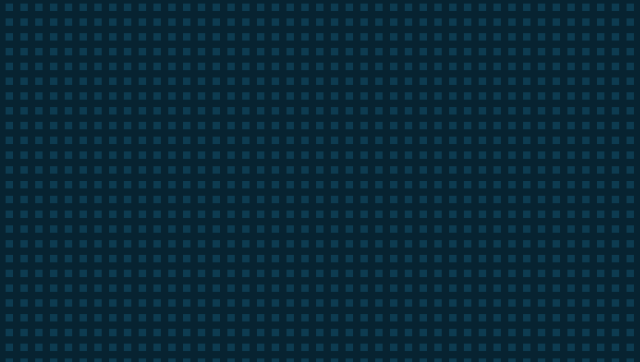
Give the GLSL for this pattern, as a WebGL 1 fragment shader.

```glsl
precision mediump float;
// Draws a regular grid of small muted-blue squares on a dark navy ground.

uniform vec2 u_resolution;

const float CELLS_ACROSS = 43.29;               // grid pitches per canvas width
const vec2  GRID_CENTER  = vec2(-0.015, -0.25); // a square's centre, in cells from mid-canvas
const float SQUARE_SIDE  = 0.5;                 // side length, in cells
const vec3  GROUND_COLOR = vec3(0.028, 0.138, 0.193);
const vec3  SQUARE_COLOR = vec3(0.050, 0.232, 0.314);

// Antialiased coverage of an axis-aligned square centred on the origin.
float squareCoverage(vec2 p, float side, float pixel) {
    vec2 inside = clamp((0.5 * side - abs(p)) / pixel + 0.5, 0.0, 1.0);
    return inside.x * inside.y;
}

void main() {
    // Cell coordinates, square cells scaled by the canvas width
    float pixel = CELLS_ACROSS / u_resolution.x;
    vec2 grid = (gl_FragCoord.xy - 0.5 * u_resolution) * pixel - GRID_CENTER;

    // Repeat one square per cell
    vec2 cell = fract(grid + 0.5) - 0.5;
    float coverage = squareCoverage(cell, SQUARE_SIDE, pixel);

    gl_FragColor = vec4(mix(GROUND_COLOR, SQUARE_COLOR, coverage), 1.0);
}
```
